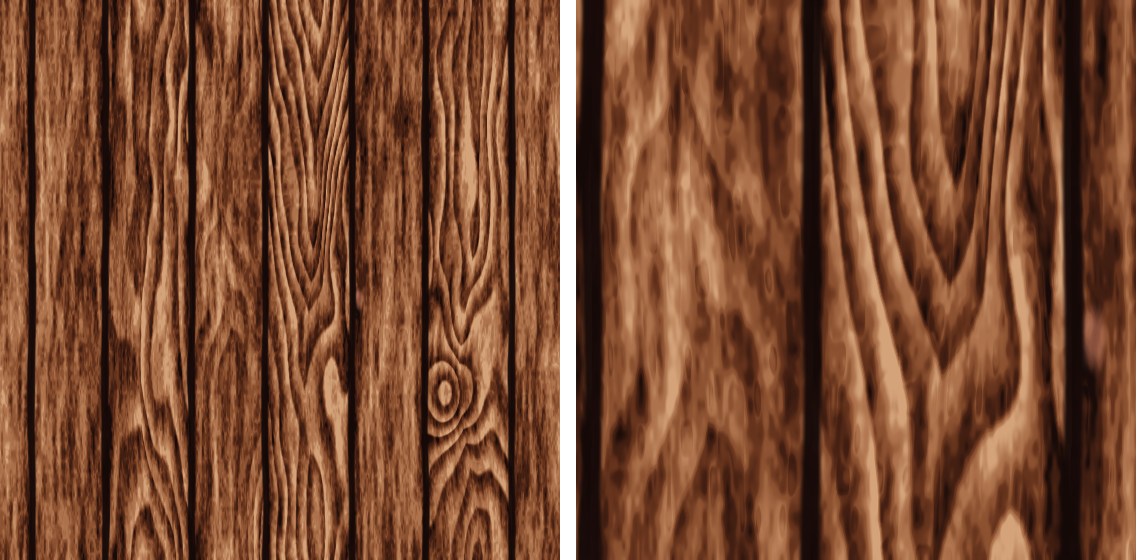
Left: the whole. Right: its middle third, enlarged.
This texture is drawn by a three.js fragment shader. Its source:

```glsl
// Seven upright brown boards with dark gaps, alternating straight and figured grain.
// Stretched value noise makes the fibres; contour bands of a bent field make the rings.
// One tone value collects all layers and is coloured by a six step wood ramp.
varying vec2 vUv;

float hash(vec3 p) {
  p = fract(p * vec3(0.1031, 0.1030, 0.0973));
  p += dot(p, p.yzx + 33.33);
  return fract((p.x + p.y) * p.z);
}

// Value noise that repeats vertically after freq.y cells
float noise(vec2 uv, vec2 freq, float seed) {
  vec2 p = uv * freq, c = floor(p), f = fract(p);
  f = f * f * (3.0 - 2.0 * f);
  float y0 = floor(mod(c.y + 0.5, freq.y));
  float y1 = floor(mod(c.y + 1.5, freq.y));
  return mix(mix(hash(vec3(c.x, y0, seed)), hash(vec3(c.x + 1.0, y0, seed)), f.x),
             mix(hash(vec3(c.x, y1, seed)), hash(vec3(c.x + 1.0, y1, seed)), f.x), f.y);
}

float wrapBoard(float i) { return floor(mod(i + 0.5, 7.0)); }
float isOdd(float i) { return floor(mod(wrapBoard(i) + 0.5, 2.0)); }
float isBoard(float a, float b) { return step(abs(a - b), 0.5); }

vec3 woodRamp(float t) {
  vec3 c = mix(vec3(0.09, 0.04, 0.03), vec3(0.26, 0.12, 0.07), smoothstep(0.03, 0.22, t));
  c = mix(c, vec3(0.40, 0.20, 0.11), smoothstep(0.22, 0.36, t));
  c = mix(c, vec3(0.55, 0.32, 0.19), smoothstep(0.36, 0.50, t));
  c = mix(c, vec3(0.68, 0.45, 0.30), smoothstep(0.50, 0.67, t));
  return mix(c, vec3(0.83, 0.64, 0.48), smoothstep(0.67, 0.92, t));
}

void main() {
  float y = vUv.y;

  // Boards: odd seams sit a little to the left, so widths alternate
  float wobble = noise(vec2(0.5, y), vec2(1.0, 9.0), 40.0) - 0.5;
  float s = (vUv.x - 0.057 + 0.004 * wobble) * 7.0;
  float id = floor(s);
  if (s > id + 1.0 - 0.08 * isOdd(id + 1.0)) id += 1.0;
  float left = id - 0.08 * isOdd(id);
  float right = id + 1.0 - 0.08 * isOdd(id + 1.0);
  float board = wrapBoard(id);
  float u = (s - left) / (right - left);
  float edge = min(s - left, right - s) / 7.0;
  vec2 q = vec2((s - left) / 7.0, y);

  // Figured rings: V shapes bent by slow noise, curled around one knot
  float figure = max(isOdd(id), 0.5 * isBoard(board, 2.0));
  float sway = noise(q, vec2(13.0, 3.0), board + 10.0);
  float ripple = noise(q, vec2(34.0, 9.0), board + 20.0);
  vec2 k = vec2(u - 0.28, (y - 0.3) * 3.5);
  float knot = isBoard(board, 5.0) * exp(-14.0 * dot(k, k));
  float rise = mix(2.0, -6.0, isBoard(board, 3.0));
  float phase = 4.5 * abs(u - 0.5 + 0.3 * (sway - 0.5)) + rise * y
              + 4.0 * sway + 1.1 * ripple + 3.5 * knot;
  float r = fract(phase);
  float ring = smoothstep(0.0, 0.8, r) - smoothstep(0.82, 1.0, r);

  // Fibres follow the sway of the rings
  vec2 g = q + vec2(0.012 * (1.0 + 1.5 * figure) * (sway - 0.5), 0.0);
  float broad = noise(g, vec2(45.0, 4.0), board + 30.0);
  float fibre = noise(g, vec2(150.0, 14.0), board + 50.0);
  float pores = noise(g, vec2(230.0, 42.0), board + 60.0);
  float speckle = noise(g, vec2(370.0, 120.0), board + 70.0);

  float tone = 0.53 + 0.07 * figure + 0.06 * (hash(vec3(board, 3.0, 8.0)) - 0.5);
  tone += 0.36 * (broad - 0.5) + mix(0.52, 0.32, figure) * (fibre - 0.5);
  tone += 0.36 * (pores - 0.5) + 0.18 * (speckle - 0.5);
  tone -= 0.14 * smoothstep(0.62, 0.8, pores);
  tone -= figure * 0.48 * (ring - 0.4) * (0.6 + 0.8 * broad);
  tone -= 0.1 * knot;

  // Pale torn splinter at the edge of one straight board
  vec2 chip = vec2((u - 0.08) * 0.15 + 0.01 * (fibre - 0.5), (y - 0.465) * 0.45);
  float scar = isBoard(board, 4.0) * (1.0 - smoothstep(0.003, 0.011, length(chip)));
  tone += 0.22 * scar;

  // Shaded board edges and uneven dark gaps
  float gapWidth = 0.002 + 0.004 * noise(vec2(0.5, y), vec2(1.0, 12.0), board + 80.0);
  float gap = 1.0 - smoothstep(gapWidth, gapWidth + 0.004, edge);
  tone -= 0.3 * exp(-110.0 * edge);
  vec3 color = woodRamp(tone);
  color = mix(color, vec3(0.76, 0.50, 0.43), 0.4 * scar);
  color = mix(color, vec3(0.08, 0.035, 0.03), 0.95 * gap);
  gl_FragColor = vec4(color, 1.0);
}
```
